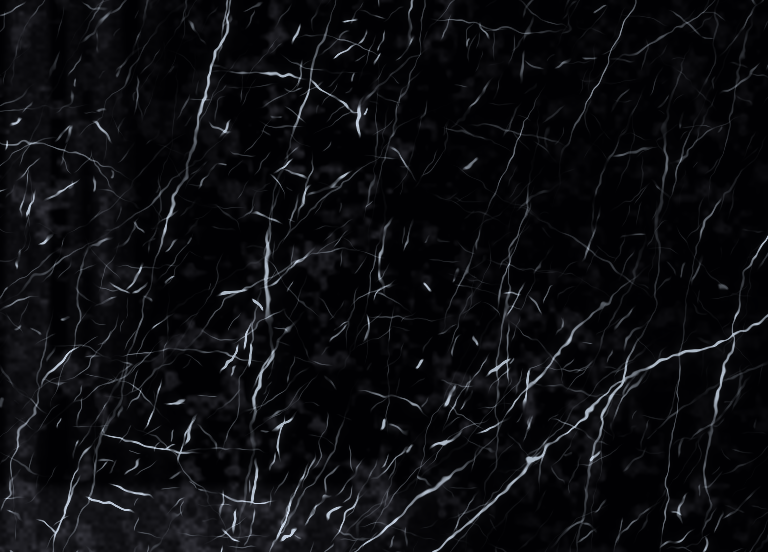
A WebGL 1 fragment shader for this texture:

```glsl
precision highp float;
// Black polished marble crossed by pale, broken veins and fine cracks.

uniform vec2 u_resolution;

#define SEED 4.0
#define MAJOR_VEINS 6.0
#define MAJOR_WIDTH 0.0021
#define THREAD_WIDTH 0.0010
#define FLAKE_WIDTH 0.0011
#define WANDER 0.8
#define HAZE 0.095
#define BLACK vec3(0.004, 0.004, 0.012)
#define VEIN_TINT vec3(0.90, 0.96, 1.02)
#define HAZE_TINT vec3(0.96, 0.96, 1.06)

vec4 hash4(vec2 p) {
  vec4 q = fract(p.xyxy * vec4(0.1031, 0.1030, 0.0973, 0.1099));
  q += dot(q, q.wzxy + 33.33);
  return fract((q.xxyz + q.yzzw) * q.zywx);
}

// Four independent channels of smooth value noise
vec4 noise4(vec2 p) {
  vec2 i = floor(p), f = fract(p);
  f = f * f * (3.0 - 2.0 * f);
  vec4 low = mix(hash4(i), hash4(i + vec2(1.0, 0.0)), f.x);
  vec4 high = mix(hash4(i + vec2(0.0, 1.0)), hash4(i + 1.0), f.x);
  return mix(low, high, f.y);
}

// Jagged displacement that bends straight strokes into cracks
vec2 wander(vec2 p, float seed, float sweep) {
  vec2 q = p + seed * 7.3 + 20.0;
  vec2 d = 0.10 * sweep * (noise4(q * 3.0).xy - 0.5);
  d += 0.030 * sweep * (noise4(q * 11.0).xy - 0.5);
  d += 0.014 * (noise4(q * 31.0).xy - 0.5);
  d += 0.006 * (noise4(q * 83.0).xy - 0.5);
  return p + WANDER * d;
}

// Tapered, slightly bowed stroke through the origin
float stroke(vec2 q, float angle, float halfLength, float width, float bow, float soft) {
  vec2 dir = vec2(cos(angle), sin(angle));
  float t = dot(q, dir) / halfLength;
  float side = abs(dot(q, vec2(-dir.y, dir.x)) + bow * halfLength * t * t);
  float taper = 1.0 - smoothstep(0.5, 1.0, abs(t));
  float w = width * (0.5 + 0.5 * taper);
  float core = 1.0 - smoothstep(0.3 * w, w + 0.75 * soft, side);
  return taper * (core + 0.06 * exp(-side / (4.0 * width)));
}

// Long veins: a few strong ones, then many faint threads
float longVeins(vec2 p, float aspect, float soft) {
  float sum = 0.0;
  float chipped = noise4(p * 70.0).z;
  for (int i = 0; i < 32; i++) {
    float n = float(i);
    vec4 h = hash4(vec2(n + 3.0, SEED * 5.0));
    float major = 1.0 - step(MAJOR_VEINS, n);
    float shallow = step(1.5, mod(n, 3.0));
    vec2 center = vec2(fract(n * 0.618 + 0.35) * aspect, mix(h.x, 0.4 + 0.2 * h.x, major));
    center += vec2(0.22, -0.32) * shallow * major;
    float angle = mix(mix(1.08, 1.46, h.y), mix(0.48, 0.85, h.y), shallow);
    float halfLength = mix(0.14 + 0.28 * h.z, 0.5 + 0.2 * h.z, major);
    vec4 wear = noise4(p * 10.0 + n * 13.0);
    float width = mix(THREAD_WIDTH, MAJOR_WIDTH, major) * (0.25 + wear.x + 0.6 * chipped);
    float strength = mix(0.14 + 0.25 * h.w, 0.52 + 0.2 * h.w, major);
    strength *= mix(0.08, 0.25, major) + 1.05 * smoothstep(0.2, 0.7, wear.y);
    strength *= 0.6 + 0.7 * chipped;
    sum += strength * stroke(wander(p, n, 1.0) - center, angle, halfLength, width, 0.0, soft);
  }
  return sum;
}

// Short cracks and chips scattered over a jittered grid
float flakes(vec2 p, float scale, float density, float soft) {
  vec2 g = wander(p, scale, 0.55) * scale;
  vec2 cell = floor(g);
  float sum = 0.0;
  for (int y = -1; y <= 1; y++) {
    for (int x = -1; x <= 1; x++) {
      vec2 id = cell + vec2(float(x), float(y));
      vec4 h = hash4(id + scale * 17.0 + SEED + 50.0);
      vec4 k = hash4(id + scale * 29.0 + SEED + 90.0);
      float rising = step(0.3, k.x);
      float angle = mix(mix(-0.95, 0.15, k.y), mix(0.55, 1.5, k.y), rising);
      float bright = k.z * k.z * k.z * k.z;
      float width = FLAKE_WIDTH * scale * (0.6 + 1.5 * bright);
      float mark = stroke(g - id - 0.2 - 0.6 * h.xy, angle, 0.25 + 0.67 * h.z, width,
                          0.35 * (k.w - 0.5), soft * scale);
      sum += step(h.w, density) * (0.13 + 0.6 * bright) * mark;
    }
  }
  return sum;
}

void main() {
  vec2 p = gl_FragCoord.xy / u_resolution.y;
  float aspect = u_resolution.x / u_resolution.y;
  float soft = 1.0 / u_resolution.y;
  float across = p.x / aspect;

  // Fractured zones, denser toward the left
  vec4 cloud = noise4(p * 3.2 + SEED);
  float leftward = 1.0 - smoothstep(0.25, 0.75, across);
  float fractured = smoothstep(0.3, 0.85, 0.85 * cloud.x + 0.38 * leftward);
  float veins = longVeins(p, aspect, soft);
  float cracks = flakes(p, 5.0, 0.75, soft) + flakes(p, 9.0, 0.7, soft);
  cracks += flakes(p, 16.0, 0.6, soft) + flakes(p, 29.0, 0.42, soft);
  float broken = smoothstep(0.22, 0.75, 0.55 * noise4(p * 24.0).x + 0.45 * noise4(p * 64.0).y);
  veins += cracks * (0.2 + 0.95 * fractured) * (0.15 + 1.5 * broken);

  // Dim streaked panel at the left, smoky band below, fine mottling
  float grain = noise4(p * 130.0).x;
  float streak = noise4(p * vec2(38.0, 1.6) + 9.0).x;
  float panel = (1.0 - smoothstep(0.19, 0.23, across)) * smoothstep(0.3, 0.85, streak);
  float band = (1.0 - smoothstep(0.10, 0.13, p.y)) * (1.0 - smoothstep(0.35, 0.65, across));
  float specks = noise4(p * 26.0 + 5.0).y * 0.6 + noise4(p * 75.0 + 5.0).y * 0.4;
  float mottle = (0.25 + 0.75 * fractured) * smoothstep(0.52, 0.85, specks);
  float haze = HAZE * (0.5 * panel + 0.65 * band + 1.1 * mottle) * (0.6 + 0.7 * grain);

  vec3 color = BLACK + HAZE_TINT * haze + VEIN_TINT * min(veins, 0.75);
  gl_FragColor = vec4(color, 1.0);
}
```
